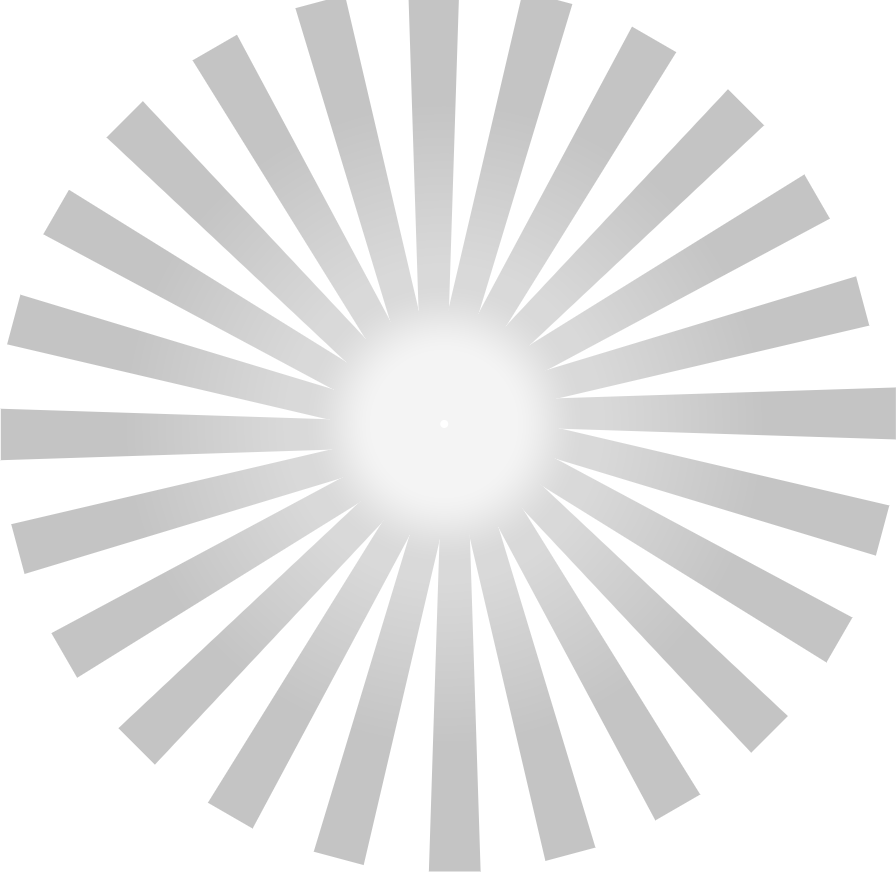
This background is drawn by a Shadertoy shader. Its source:

```glsl
// A grey sunburst on white: tapered rays in a ring, each shifted sideways from
// the centre and slightly longer than the last, so that they merge into a hub.
// Ray distances are joined in a loop; the shade depends on radius alone.

#define CENTER vec2(0.4958, 0.5138)
#define RAY_COUNT 24
#define RAY_SHIFT 0.01205
#define RAY_BASE 0.01325
#define RAY_TAPER 0.032
#define RAY_LENGTH 0.4992
#define RAY_GROWTH 0.00078
#define HUB_RADIUS 0.08
#define DOT_RADIUS 0.0046

const float TAU = 6.283185;
const float CORE_GREY = 0.957;
const float MIDDLE_GREY = 0.851;
const float OUTER_GREY = 0.768;

// Approximate signed distance to a tapered ray along direction dir
float rayDistance(vec2 p, vec2 dir, float rayLength) {
    float along = dot(p, dir);
    float across = dot(p, vec2(-dir.y, dir.x)) - RAY_SHIFT;
    float side = abs(across) - (RAY_BASE + RAY_TAPER * along);
    return max(side, max(along - rayLength, -along));
}

// Bright core, soft halo, then a slow fade to the outer grey
float radialShade(float r) {
    float shade = mix(CORE_GREY, MIDDLE_GREY, smoothstep(0.078, 0.163, r));
    return mix(shade, OUTER_GREY, clamp((r - 0.18) / 0.19, 0.0, 1.0));
}

// Antialiased coverage of a shape one pixel wide at its edge
float coverage(float d, float pixel) {
    return clamp(0.5 - d / pixel, 0.0, 1.0);
}

void mainImage(out vec4 fragColor, in vec2 fragCoord) {
    float pixel = 1.0 / iResolution.y;
    vec2 p = (fragCoord - CENTER * iResolution.xy) * pixel;
    float r = length(p);

    // Union of the hub and all rays
    float burst = r - HUB_RADIUS;
    for (int i = 1; i <= RAY_COUNT; i++) {
        float k = float(i);
        float angle = TAU * k / float(RAY_COUNT);
        vec2 dir = vec2(cos(angle), sin(angle));
        burst = min(burst, rayDistance(p, dir, RAY_LENGTH + RAY_GROWTH * k));
    }

    // Shaded burst over white, with a small white dot at the centre
    float grey = mix(1.0, radialShade(r), coverage(burst, pixel));
    grey = mix(grey, 1.0, coverage(r - DOT_RADIUS, pixel));
    fragColor = vec4(vec3(grey), 1.0);
}
```
